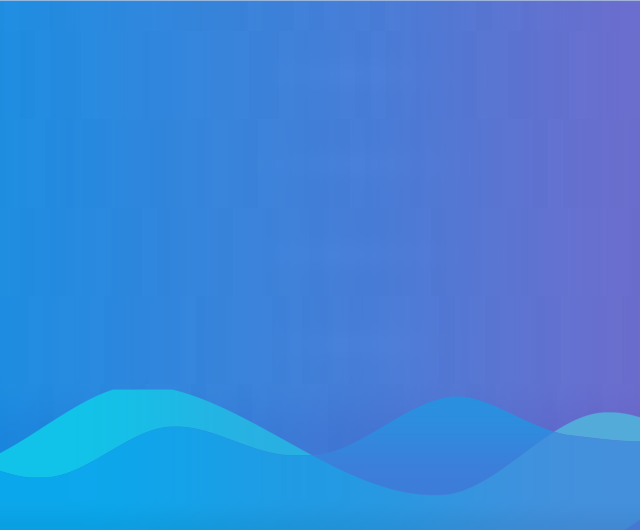
Reproduce this background procedurally as a Shadertoy shader.

```glsl
// A blue to violet gradient with two translucent waves along the bottom.
// Each wave's crest is a sum of smooth steps; the layers are blended by
// coverage, and hashed vertical bands add a faint grain to the sky.

float hash(vec2 p) {
    return fract(sin(dot(p, vec2(127.1, 311.7))) * 43758.5453);
}

// Height of the cyan wave, with its first crest cut flat
float cyanCrest(float x) {
    float h = 0.115 + 0.159 * smoothstep(-0.085, 0.221, x);
    h -= 0.208 * smoothstep(0.211, 0.677, x);
    h += 0.156 * smoothstep(0.687, 0.948, x);
    h -= 0.082 * smoothstep(0.954, 1.172, x);
    return min(h, 0.265);
}

// Height of the blue wave
float blueCrest(float x) {
    float h = 0.129 - 0.030 * smoothstep(-0.065, 0.052, x);
    h += 0.096 * smoothstep(0.068, 0.271, x);
    h -= 0.054 * smoothstep(0.276, 0.456, x);
    h += 0.111 * smoothstep(0.484, 0.716, x);
    h -= 0.069 * smoothstep(0.713, 0.892, x);
    h -= 0.016 * smoothstep(0.833, 1.0, x);
    return h;
}

vec3 skyColor(vec2 uv) {
    vec3 azure = vec3(0.102, 0.561, 0.885);
    vec3 middle = vec3(0.250, 0.503, 0.850);
    vec3 violet = vec3(0.425, 0.425, 0.802);
    vec3 sky = mix(azure, middle, smoothstep(-0.15, 0.56, uv.x));
    sky = mix(sky, violet, smoothstep(0.38, 1.12, uv.x) * 1.04);

    // Faint vertical bands, shifted from row to row
    float row = floor(uv.y * 6.0 + 0.35);
    float column = floor(uv.x * 42.0 + 3.0 * hash(vec2(row, 5.0)));
    sky += 0.010 * (hash(vec2(column, row)) - 0.5);

    // Wide pale glows stacked down the centre
    for (int i = 0; i < 4; i++) {
        vec2 d = (uv - vec2(0.55, 0.86 - 0.17 * float(i))) / vec2(0.11, 0.025);
        sky += 0.010 * exp(-dot(d, d));
    }

    // Slight shade just above the water
    return sky - vec3(0.015, 0.03, 0.015) * smoothstep(0.29, 0.16, uv.y);
}

void mainImage(out vec4 fragColor, in vec2 fragCoord) {
    vec2 uv = fragCoord / iResolution.xy;
    float edge = 0.8 / iResolution.y;
    vec3 color = skyColor(uv);

    // Coverage of each wave
    float cyan = smoothstep(-edge, edge, cyanCrest(uv.x) - uv.y);
    float blue = smoothstep(-edge, edge, blueCrest(uv.x) - uv.y);

    // Colours of the two waves and of their overlap
    vec3 cyanTint = mix(vec3(0.065, 0.765, 0.910), vec3(0.160, 0.690, 0.885),
                        smoothstep(0.08, 0.45, uv.x));
    cyanTint = mix(cyanTint, vec3(0.325, 0.670, 0.855), smoothstep(0.45, 0.92, uv.x));
    vec3 blueTint = mix(vec3(0.240, 0.490, 0.855), vec3(0.170, 0.560, 0.875),
                        smoothstep(0.08, 0.24, uv.y));
    vec3 bothTint = mix(vec3(0.045, 0.655, 0.925), vec3(0.130, 0.605, 0.890),
                        smoothstep(0.10, 0.52, uv.x));
    bothTint = mix(bothTint, vec3(0.265, 0.565, 0.865), smoothstep(0.45, 0.95, uv.x));
    bothTint -= vec3(0.01, 0.03, 0.04) * smoothstep(0.06, 0.0, uv.y);

    color = mix(color, cyanTint, cyan * (1.0 - blue));
    color = mix(color, blueTint, blue * (1.0 - cyan));
    color = mix(color, bothTint, blue * cyan);

    // Darker wedge in the lower right corner
    float wedge = (uv.x - 0.976) * 0.8 - uv.y;
    color = mix(color, vec3(0.27, 0.47, 0.83), smoothstep(-edge, edge, wedge));

    // Thin pale line along the top
    float line = smoothstep(-edge, edge, uv.y - 0.9984);
    color = mix(color, vec3(0.68, 0.76, 0.87), line);

    fragColor = vec4(color, 1.0);
}
```
